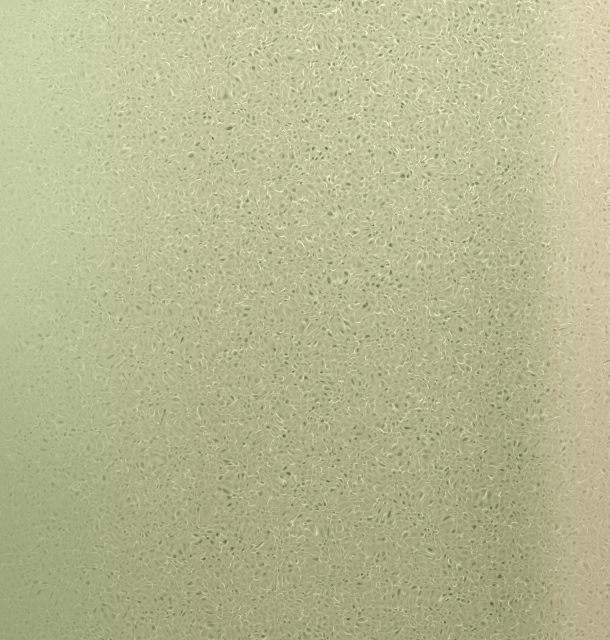
A Shadertoy shader for this texture:

```glsl
const float CELLS = 108.0;
const vec3 FOAM_TINT = vec3(0.002, 0.006, -0.146);
const vec3 PORE_SHADE = vec3(0.23, 0.19, 0.22);
const vec3 GLINT_LIGHT = vec3(0.17, 0.16, 0.17);

float hash(vec2 p) {
    return fract(sin(dot(p, vec2(127.1, 311.7))) * 43758.5453);
}

vec2 hash2(vec2 p) {
    return vec2(hash(p), hash(p + 57.3));
}

float valueNoise(vec2 p) {
    vec2 cell = floor(p);
    vec2 f = fract(p);
    f = f * f * (3.0 - 2.0 * f);
    float low = mix(hash(cell), hash(cell + vec2(1, 0)), f.x);
    float high = mix(hash(cell + vec2(0, 1)), hash(cell + vec2(1, 1)), f.x);
    return mix(low, high, f.y);
}

// Bubble cells: x = pore darkness, y = wall strength, z = curved glints
vec3 foamCells(vec2 p, float seed) {
    vec2 base = floor(p);
    float nearest = 9.0;
    float second = 9.0;
    float pore = 0.0;
    float glint = 0.0;
    for (int j = -1; j <= 1; j++) {
        for (int i = -1; i <= 1; i++) {
            vec2 id = base + vec2(i, j);
            vec2 offset = p - id - 0.1 - 0.8 * hash2(id + seed);
            float dist = length(offset);
            second = min(second, max(nearest, dist));
            nearest = min(nearest, dist);

            // Open pore, slightly oval in a random direction
            float angle = 6.2832 * hash(id + seed + 11.7);
            vec2 axis = vec2(cos(angle), sin(angle));
            float size = mix(0.25, 0.52, hash(id + seed + 23.1));
            float oval = length(offset + axis * dot(offset, axis) * 0.5);
            float depth = pow(hash(id + seed + 37.9), 3.0);
            pore = max(pore, depth * (1.0 - smoothstep(size * 0.4, size, oval)));

            // Lit part of the rim
            float facing = dot(offset, axis) / max(dist, 0.001);
            float rim = 1.0 - smoothstep(0.03, 0.17, abs(dist - size - 0.1));
            float lit = pow(hash(id + seed + 41.3), 2.5);
            glint = max(glint, lit * rim * smoothstep(0.2, 0.9, facing));
        }
    }
    float wall = 1.0 - smoothstep(0.04, 0.4, second - nearest);
    return vec3(pore, wall, glint);
}

// Broad lighting, with a dim fold beside the bright right edge
vec3 baseColor(vec2 uv) {
    float light = mix(0.625, 0.765, smoothstep(-0.1, 1.05, uv.y));
    light += 0.045 * (1.0 - smoothstep(0.0, 0.4, uv.x)) * smoothstep(0.1, 0.6, uv.y);
    float foldOffset = (uv.x - 0.83) / 0.09;
    float fold = exp(-foldOffset * foldOffset);
    light -= 0.025 * fold * (1.0 - smoothstep(0.5, 1.0, uv.y));
    float edge = smoothstep(0.84, 0.95, uv.x);
    light += 0.065 * edge;
    float leftGreen = 1.0 - smoothstep(0.0, 0.35, uv.x);
    vec3 tint = vec3(-0.025, 0.01, 0.0) * leftGreen + vec3(0.012, -0.016, 0.005) * edge;
    return vec3(light) + FOAM_TINT + tint;
}

void mainImage(out vec4 fragColor, in vec2 fragCoord) {
    vec2 uv = fragCoord / iResolution.xy;
    vec2 p = fragCoord / iResolution.y;

    // Bend the grid so that the cells vary in size
    vec2 warp = vec2(valueNoise(p * 38.0), valueNoise(p * 38.0 + 19.0)) - 0.5;
    vec2 q = p * CELLS + warp * 1.6;
    vec3 front = foamCells(q, 3.0);
    vec3 back = foamCells(mat2(0.8, 0.6, -0.6, 0.8) * q * 1.27, 91.0);

    // Soft, hazy relief toward the sides
    float clarity = smoothstep(-0.25, 0.5, uv.x) * (1.0 - 0.45 * smoothstep(0.82, 0.96, uv.x));
    clarity *= mix(0.85, 1.1, uv.y);
    float patches = mix(0.7, 1.3, valueNoise(p * 22.0 + 5.0));

    float pore = (front.x + 0.4 * back.x) * patches;
    float wall = 0.6 * front.y + 0.4 * back.y - 0.42;
    float glint = front.z + 0.55 * back.z;
    float grain = valueNoise(p * 260.0) - 0.5;

    vec3 color = baseColor(uv);
    color += 0.012 * (valueNoise(p * 9.0) - 0.5);
    color += clarity * (0.065 * wall + 0.035 * grain + 0.012);
    color -= clarity * pore * PORE_SHADE;
    color += clarity * glint * GLINT_LIGHT;
    fragColor = vec4(clamp(color, 0.0, 1.0), 1.0);
}
```
